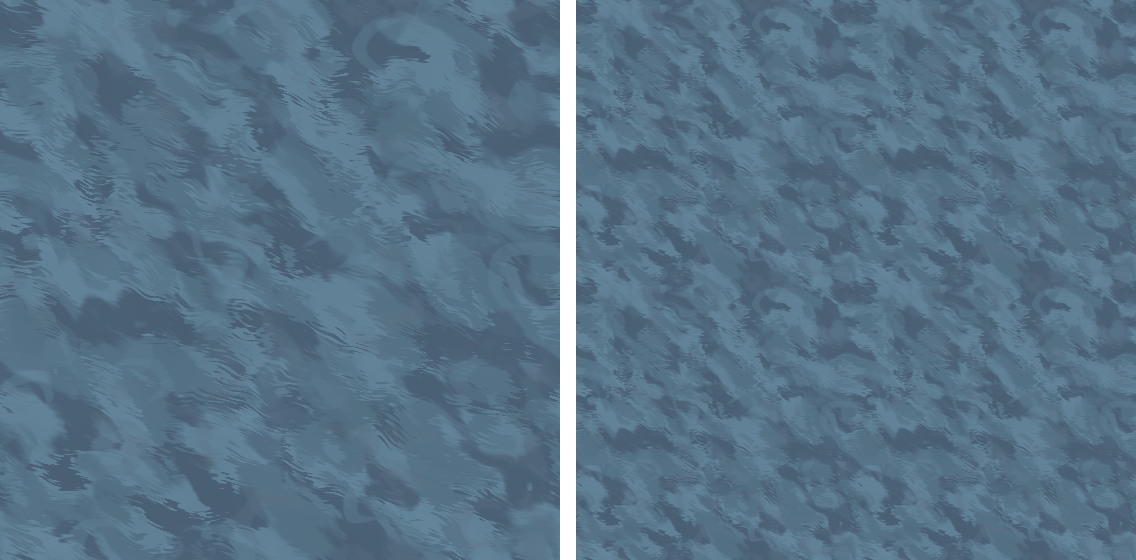
Left, the tile; right, the same tile 2 across and 2 down.
Give the GLSL for this texture, as a Shadertoy shader.

```glsl
// Seamless painted camouflage in slate blues: translucent layers of slanted daubs
// with bristle-frayed edges, plus faint round dabs and arcs of a curling brush.
// Every layer is sheared gradient noise on a lattice that wraps over the canvas.

const vec3 DARK  = vec3(0.290, 0.374, 0.456);
const vec3 MID   = vec3(0.330, 0.442, 0.520);
const vec3 LIGHT = vec3(0.384, 0.514, 0.594);
const vec3 GLAZE = vec3(0.362, 0.440, 0.520);

const vec2  BRISTLE_COUNT = vec2(42.0, 230.0);  // streak cells across the canvas
const float BRISTLE_FRAY  = 0.42;               // how far bristles tear an edge
const float WARP          = 0.034;              // bending of the daubs
const vec2  EDGE_SOFTNESS = vec2(0.03, 0.13);   // crispest and softest edges
const float DAB_GRID      = 9.0;                // round dabs per side
const float DAB_OPACITY   = 0.36;

// Integer hash giving three values in 0..1
vec3 hash3(vec2 cell, float seed) {
    uvec3 v = uvec3(uint(cell.x), uint(cell.y), uint(seed));
    v = v * 1664525u + 1013904223u;
    v.x += v.y * v.z; v.y += v.z * v.x; v.z += v.x * v.y;
    v ^= v >> 16u;
    v.x += v.y * v.z; v.y += v.z * v.x; v.z += v.x * v.y;
    return vec3(v >> 8u) / float(1 << 24);
}

// Wraps a lattice cell; crossing the canvas in x also shifts y by the shear
vec2 wrapCell(vec2 cell, vec2 count, float shear) {
    float turns = floor((cell.x + 0.5) / count.x);
    cell -= turns * vec2(count.x, shear);
    cell.y -= count.y * floor((cell.y + 0.5) / count.y);
    return cell;
}

float corner(vec2 cell, vec2 offset, vec2 count, float shear, float seed) {
    float angle = 6.2832 * hash3(wrapCell(cell, count, shear), seed).x;
    return dot(vec2(cos(angle), sin(angle)), offset);
}

// Tiling gradient noise, slanted along the slope -shear / count.y
float noise(vec2 uv, vec2 count, float shear, float seed) {
    vec2 p = uv * count + vec2(0.0, uv.x * shear);
    vec2 i = floor(p), f = p - i, e = vec2(1.0, 0.0);
    vec2 u = f * f * f * (f * (f * 6.0 - 15.0) + 10.0);
    float low  = mix(corner(i, f, count, shear, seed),
                     corner(i + e.xy, f - e.xy, count, shear, seed), u.x);
    float high = mix(corner(i + e.yx, f - e.yx, count, shear, seed),
                     corner(i + e.xx, f - e.xx, count, shear, seed), u.x);
    return mix(low, high, u.y);
}

// Coverage of one layer of daubs with a partly frayed, partly soft rim
float daubs(vec2 uv, vec2 count, float shear, float bristleShear, float threshold, float seed) {
    float field = 0.0, gain = 1.0, octave = 1.0;
    for (int k = 0; k < 4; k++) {
        field += gain * noise(uv, count * octave, shear * octave, seed + float(k));
        gain *= 0.40;
        octave *= 2.0;
    }
    float wetness = smoothstep(-0.25, 0.25, noise(uv, vec2(9.0), 0.0, seed + 5.0));
    float bristle = noise(uv, BRISTLE_COUNT, bristleShear, seed + 6.0);
    field += BRISTLE_FRAY * bristle * mix(1.0, 0.15, wetness);
    float soft = mix(EDGE_SOFTNESS.x, EDGE_SOFTNESS.y, wetness);
    return smoothstep(-soft, soft, field - threshold);
}

// Faint discs and tapered arcs scattered over a wrapping grid
vec3 roundDabs(vec3 color, vec2 uv, float seed) {
    vec2 p = uv * DAB_GRID;
    vec2 home = floor(p);
    for (int y = -1; y <= 1; y++)
    for (int x = -1; x <= 1; x++) {
        vec2 cell = home + vec2(x, y);
        vec2 id = mod(cell, DAB_GRID);
        vec3 place = hash3(id, seed), look = hash3(id, seed + 1.0);
        vec2 d = (p - cell - place.xy) * vec2(0.85, 1.1);
        float radius = mix(0.25, 0.55, place.z);
        float dist = length(d);
        float facing = 0.5 + 0.5 * cos(atan(d.y, d.x + 1e-5) - 6.2832 * look.x);
        float width = mix(0.04, 0.15, look.y) * facing;
        float arc = (1.0 - smoothstep(width - 0.02, width + 0.02, abs(dist - radius)))
                  * smoothstep(0.15, 0.5, facing);
        float disc = 0.8 * (1.0 - smoothstep(-0.02, 0.02, dist - radius))
                   * smoothstep(0.1, 0.9, facing);
        float shape = look.z < 0.5 ? arc : disc;
        vec3 paint = look.y < 0.4 ? MID : (look.y < 0.75 ? LIGHT : GLAZE);
        color = mix(color, paint, shape * DAB_OPACITY);
    }
    return color;
}

void mainImage(out vec4 fragColor, in vec2 fragCoord) {
    vec2 uv = fragCoord / iResolution.xy;

    // Bend the canvas so that daubs and bristles curve
    vec2 bend = vec2(noise(uv, vec2(6.0), 0.0, 1.0), noise(uv, vec2(6.0), 0.0, 2.0));
    vec2 curl = vec2(noise(uv, vec2(17.0), 0.0, 3.0), noise(uv, vec2(17.0), 0.0, 4.0));
    vec2 q = uv + WARP * bend + 0.4 * WARP * curl;

    // Broad layers, from the ground up
    vec3 color = MID;
    color = mix(color, LIGHT, 0.92 * daubs(q, vec2(6.0, 9.0), 5.0, 55.0, -0.03, 10.0));
    color = mix(color, MID,   0.85 * daubs(q, vec2(9.0, 12.0), 7.0, 115.0, 0.22, 20.0));
    color = mix(color, DARK,  0.97 * daubs(q, vec2(7.0, 11.0), 6.0, 70.0, 0.07, 30.0));

    // Smaller touches and thin glazes
    color = mix(color, LIGHT, 0.60 * daubs(q, vec2(11.0, 14.0), 7.0, 35.0, 0.32, 40.0));
    color = mix(color, MID,   0.50 * daubs(q, vec2(12.0, 15.0), 9.0, 130.0, 0.32, 50.0));
    color = mix(color, GLAZE, 0.35 * daubs(q, vec2(9.0, 11.0), 5.0, 80.0, 0.34, 60.0));
    color = roundDabs(color, uv + 0.5 * WARP * curl, 70.0);

    // Slight unevenness of the pigment
    color *= 1.0 + 0.04 * noise(uv, vec2(5.0, 7.0), 4.0, 80.0);
    fragColor = vec4(color, 1.0);
}
```
